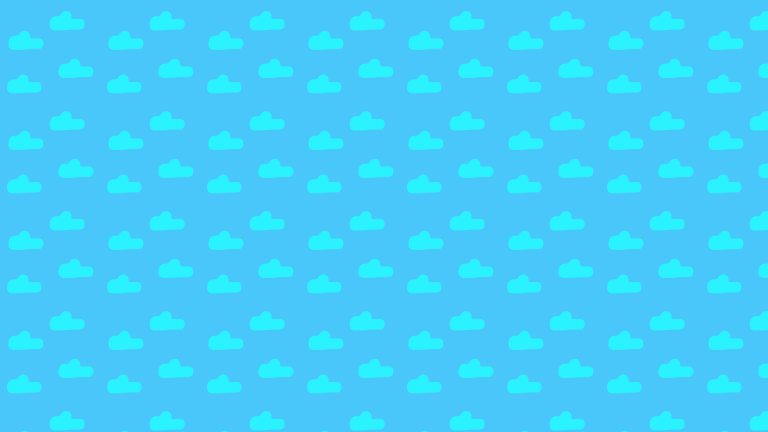
Reproduce this pattern procedurally as a Shadertoy shader.

```glsl
float roundBox(vec2 p, vec2 halfSize, float radius) {
    vec2 d = abs(p) - halfSize + radius;
    return length(max(d, 0.0)) + min(max(d.x, d.y), 0.0) - radius;
}

float smoothUnion(float a, float b, float k) {
    float h = max(k - abs(a - b), 0.0) / k;
    return min(a, b) - 0.25 * k * h * h;
}

// Flat-based cloud, y pointing down, about 35 wide and 19 tall
float cloud(vec2 p) {
    p.y += 0.025 * p.x;
    float body = roundBox(p - vec2(0.0, 4.0), vec2(17.3, 5.3), 4.5);
    float shoulder = roundBox(p - vec2(-7.3, 2.4), vec2(9.8, 6.9), 5.5);
    float crown = length(p - vec2(-1.3, -3.9)) - 5.4;
    return smoothUnion(smoothUnion(body, shoulder, 1.5), crown, 3.0);
}

void mainImage(out vec4 fragColor, in vec2 fragCoord) {
    // Square tiles of 100 units, anchored at the top left
    float pixel = 432.0 / iResolution.y;
    vec2 p = vec2(fragCoord.x, iResolution.y - fragCoord.y) * pixel;
    vec2 tile = mod(p, 100.0);

    // Four clouds per tile: centre and scale
    vec3 clouds[4] = vec3[4](
        vec3(67.3, 20.5, 1.0), vec3(26.0, 40.0, 1.0),
        vec3(76.0, 68.0, 1.0), vec3(24.4, 83.6, 0.98));
    float dist = 100.0;
    for (int i = 0; i < 4; i++) {
        vec3 c = clouds[i];
        dist = min(dist, cloud((tile - c.xy) / c.z) * c.z);
    }

    // Flat fill with a one-pixel soft edge
    float cover = clamp(0.5 - dist / pixel, 0.0, 1.0);
    vec3 sky = vec3(0.29, 0.78, 0.98);
    vec3 cyan = vec3(0.17, 0.95, 1.0);
    fragColor = vec4(mix(sky, cyan, cover), 1.0);
}
```
